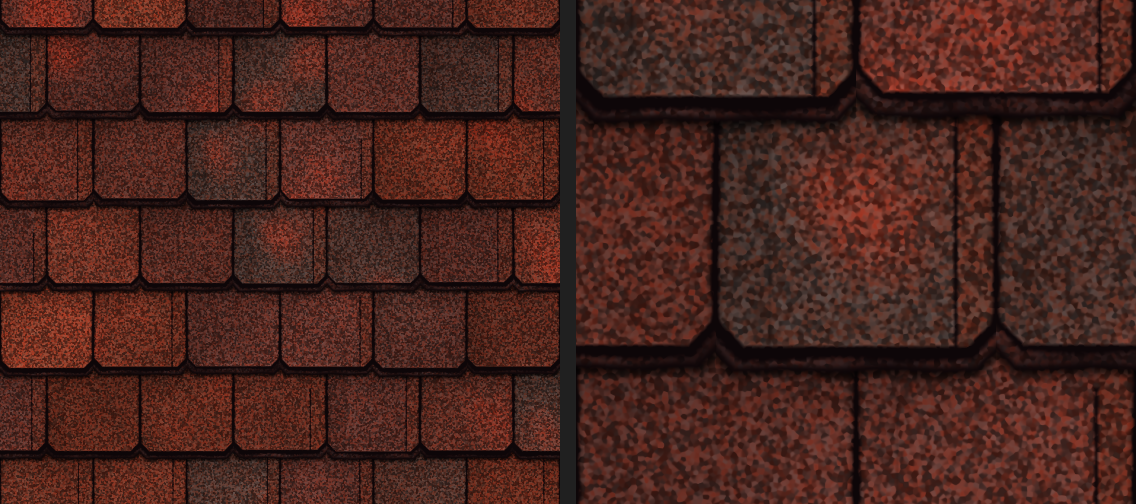
Left: the whole. Right: its middle third, enlarged.
This texture is drawn by a WebGL 2 fragment shader. Its source:

```glsl
#version 300 es
precision highp float;
// Overlapping courses of clipped-corner roof shingles in rust, brown and slate.
// Each course is painted over the one below: contact shadow, dark butt edge, then
// a face whose mineral granules come from cellular noise and blotches from sines.

uniform vec2 u_resolution;
out vec4 fragColor;

// All lengths are in shingle widths.
const float COLUMNS = 6.0;
const float PITCH = 0.8984;        // height of one course
const float BASE = 0.57;           // lower edge of course zero
const float CHAMFER = 0.10;        // clipped corner
const float BUTT = 0.085;          // thickness seen below a shingle
const float JOINT = 0.013;         // half width of the gap between shingles
const float GROOVE = 0.007;        // half width of the cut inside a shingle
const float GROOVE_SHARE = 0.5;    // share of shingles with a cut
const float SOFTNESS = 0.008;      // least blur of an edge
const float GRAINS = 64.0;         // granules per shingle width
const float GRAIN_SOFTNESS = 4.5;  // higher gives crisper granules
const float GRAIN_CONTRAST = 0.36;
const float LEVEL_JITTER = 0.025;  // uneven laying height

const vec3 SHADOW = vec3(0.052, 0.022, 0.030);
const vec3 BUTT_TONE = vec3(0.19, 0.100, 0.090);
const vec3 RUST = vec3(0.400, 0.170, 0.115);
const vec3 BROWN = vec3(0.318, 0.158, 0.130);
const vec3 SLATE = vec3(0.255, 0.172, 0.148);
const vec3 EMBER = vec3(0.49, 0.150, 0.095);

vec3 hash(vec2 p) {
  vec3 q = fract(p.xyx * vec3(0.1031, 0.1030, 0.0973));
  q += dot(q, q.yxz + 33.33);
  return fract((q.xxy + q.yzz) * q.zyx);
}

// Coverage of a shape with signed distance d, smoothed by the given blur.
float inside(float d, float blur) {
  return 1.0 - smoothstep(-blur, blur, d);
}

// Soft cellular granules that run together, each with its own brightness and hue.
vec3 granules(vec2 p) {
  vec2 cell = floor(p);
  vec3 sum = vec3(0.0);
  float total = 0.0;
  for (int j = -1; j <= 1; j++) {
    for (int i = -1; i <= 1; i++) {
      vec2 id = cell + vec2(i, j);
      vec2 away = id + hash(id).xy - p;
      float weight = exp(-GRAIN_SOFTNESS * dot(away, away));
      sum += weight * hash(id + 91.7);
      total += weight;
    }
  }
  vec3 grain = sum / total;
  float bright = 1.0 + GRAIN_CONTRAST * (2.0 * smoothstep(0.1, 0.9, grain.x) - 1.0);
  vec3 hue = mix(vec3(1.06, 0.80, 0.68), vec3(0.94, 1.22, 1.36), grain.y);
  return bright * hue;
}

// Broad uneven staining, roughly -1 to 1.
float blotches(vec2 p) {
  float s = sin(p.x * 2.3 + 1.4 * sin(p.y * 1.7 + 0.6));
  s += 0.7 * sin(p.y * 3.9 - p.x * 1.6 + 2.0 * sin(p.x * 1.1));
  s += 0.4 * sin(p.x * 7.1 + p.y * 5.3);
  return s / 2.1;
}

// Face of one shingle: u runs across it, v up from its lower edge.
vec3 face(float u, float v, vec2 id, vec2 p, vec3 grain, float blur) {
  vec3 rnd = hash(id + 41.3);
  vec3 cut = hash(id + 12.9);
  float stain = blotches(p + 0.6 * rnd.xy);
  vec3 tone = mix(BROWN, RUST, smoothstep(0.3, 0.85, rnd.x));
  tone = mix(tone, SLATE, 0.9 * smoothstep(0.62, 0.95, rnd.y + 0.06 * stain));
  tone = mix(tone, EMBER, 0.7 * smoothstep(0.25, 1.0, stain) * rnd.z);
  tone *= (1.0 + 0.12 * stain) * mix(0.9, 1.1, cut.y);

  // Side strips of another tone, and a faint line at the left one.
  float hasCut = step(cut.x, GROOVE_SHARE);
  float cutAt = mix(0.82, 0.87, cut.y);
  float leftAt = mix(0.13, 0.2, cut.z);
  tone = mix(tone, RUST * 0.9, 0.5 * hasCut * smoothstep(cutAt, cutAt + 0.01, u));
  tone *= 1.0 - 0.1 * cut.z * (1.0 - smoothstep(leftAt, leftAt + 0.02, u));
  tone *= 1.0 - 0.15 * hasCut * inside(abs(u - leftAt) - GROOVE * 0.6, blur);

  // Darker under the course above, lightly worn along the lower edge.
  tone *= mix(1.0, 0.78, smoothstep(0.55, 0.88, v));
  tone *= 1.0 + 0.15 * (1.0 - smoothstep(0.0, 0.05, v));
  vec3 color = tone * grain;

  // Inner cut, sometimes only part of the way up, and the joints at both sides.
  float rough = 0.006 * (grain.x - 1.0);
  float cutTop = mix(0.5, 1.5, cut.z);
  float groove = max(abs(u - cutAt) - GROOVE + rough, v - cutTop);
  color = mix(color, SHADOW, 0.9 * hasCut * inside(groove, blur));
  float uneven = 0.003 * sin(p.y * 5.0 + 9.0 * rnd.x) + 0.002 * sin(p.y * 43.0);
  float joint = min(u, 1.0 - u) - JOINT + uneven + rough;
  color *= mix(0.75, 1.0, smoothstep(0.0, 0.025, joint));
  return mix(color, SHADOW, inside(joint, blur));
}

void main() {
  float blur = max(SOFTNESS, 0.7 * COLUMNS / u_resolution.x);
  vec2 p = gl_FragCoord.xy / u_resolution.x * COLUMNS;
  vec3 grain = granules(p * GRAINS);
  p.y -= 0.045 * smoothstep(3.3, 3.9, p.y);  // one course is laid a little taller
  float course = floor((p.y - BASE) / PITCH);
  vec3 color = SHADOW;

  // Lower course first, so that each one overlaps the last.
  for (int i = -1; i <= 1; i++) {
    float row = course + float(i);
    float x = p.x + 0.5 * mod(row + 1.0, 2.0);
    vec2 id = vec2(floor(x), row);
    float u = x - id.x;
    vec3 rnd = hash(id + 7.0);
    float v = p.y - BASE - row * PITCH - LEVEL_JITTER * (rnd.z - 0.5);
    float d = max(-v, (CHAMFER - min(u, 1.0 - u) - v) * 0.7071);
    d += 0.008 * (grain.x - 1.0);

    // Shadow below, then the butt: a black gap above a broken brown ledge.
    float depth = BUTT + 0.012 * (rnd.y - 0.5) + 0.004 * sin(p.x * 17.0 + row);
    color *= mix(0.35, 1.0, smoothstep(depth, depth + 0.045, d));
    float gap = mix(0.012, 0.042, rnd.x) + 0.006 * sin(p.x * 11.0 + 5.0 * rnd.y);
    float lip = smoothstep(gap, gap + 0.025, d) * (1.0 - smoothstep(depth - 0.03, depth, d));
    lip *= mix(0.5, 1.0, rnd.y) * (0.85 + 0.3 * sin(p.x * 9.0 + 4.0 * row));
    vec3 butt = mix(SHADOW, BUTT_TONE * grain, lip);
    color = mix(color, butt, inside(d - depth, blur));
    color = mix(color, face(u, v, id, p, grain, blur), inside(d, blur));
  }
  fragColor = vec4(color, 1.0);
}
```
